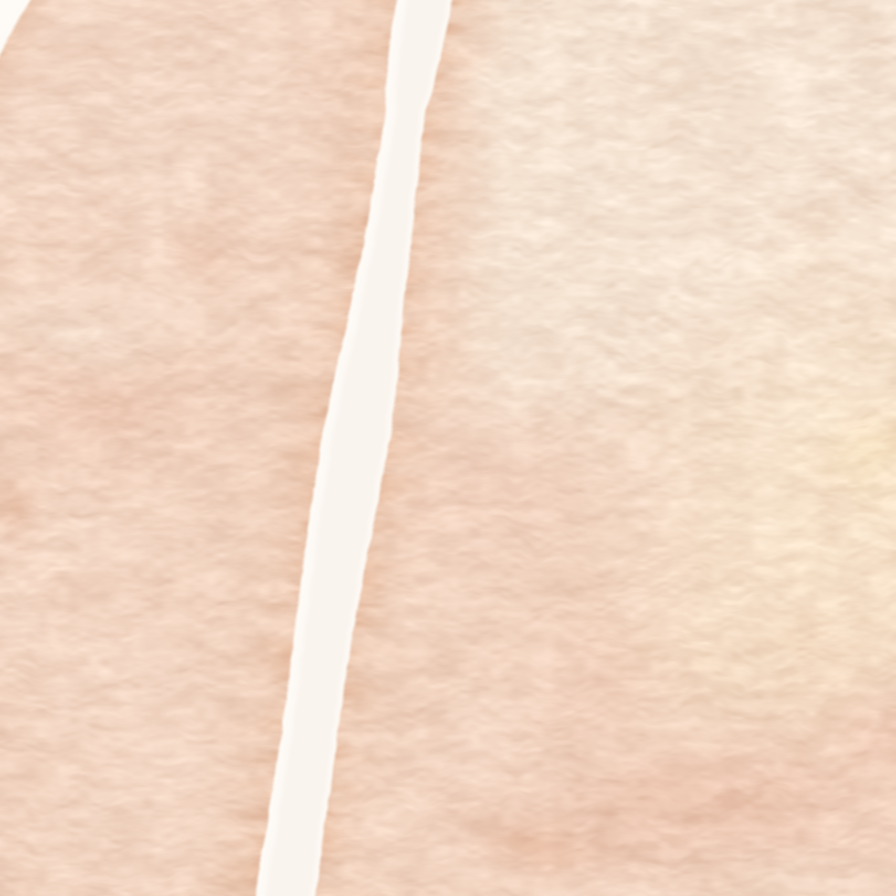
A WebGL 1 fragment shader for this texture:

```glsl
precision highp float;
// Peach watercolour washes on ribbed paper, split by a pale slanting gap.
uniform vec2 u_resolution;

float hash(vec2 p) {
  return fract(sin(dot(p, vec2(127.1, 311.7))) * 43758.545);
}

float noise(vec2 p) {
  vec2 cell = floor(p);
  vec2 f = fract(p);
  f = f * f * (3.0 - 2.0 * f);
  float low = mix(hash(cell), hash(cell + vec2(1.0, 0.0)), f.x);
  float high = mix(hash(cell + vec2(0.0, 1.0)), hash(cell + 1.0), f.x);
  return mix(low, high, f.y);
}

float fbm(vec2 p) {
  float sum = 0.0;
  float gain = 0.5;
  for (int i = 0; i < 4; i++) {
    sum += gain * noise(p);
    p = p * 2.03 + vec2(17.3, 9.1);
    gain *= 0.5;
  }
  return sum / 0.9375;
}

// Sideways shift gained while y rises from y0 to y1.
float bend(float y, float y0, float y1, float shift) {
  return shift * clamp((y - y0) / (y1 - y0), 0.0, 1.0);
}

float leftEdge(float y) {
  return 0.285 + bend(y, 0.0, 0.22, 0.035) + bend(y, 0.22, 0.388, 0.020)
    + bend(y, 0.388, 0.518, 0.021) + bend(y, 0.518, 0.74, 0.047)
    + bend(y, 0.74, 0.87, 0.022) + bend(y, 0.87, 0.935, 0.002)
    + bend(y, 0.935, 1.0, 0.011);
}

float rightEdge(float y) {
  return 0.352 + bend(y, 0.0, 0.284, 0.039) + bend(y, 0.284, 0.388, 0.021)
    + bend(y, 0.388, 0.515, 0.024) + bend(y, 0.515, 0.766, 0.027)
    + bend(y, 0.766, 0.87, 0.011) + bend(y, 0.87, 0.935, 0.019)
    + bend(y, 0.935, 1.0, 0.011);
}

// Soft elliptical stain laid over a colour.
vec3 stain(vec3 base, vec2 p, vec2 centre, vec2 radius, vec3 tint, float amount) {
  vec2 d = (p - centre) / radius;
  return mix(base, tint, amount * exp(-dot(d, d)));
}

vec3 washes(vec2 p) {
  vec3 peach = vec3(0.946, 0.832, 0.756);
  vec3 cream = vec3(0.960, 0.888, 0.822);
  vec3 honey = vec3(0.966, 0.882, 0.780);
  vec3 rose = vec3(0.920, 0.755, 0.670);
  vec3 clay = vec3(0.900, 0.725, 0.625);

  float rightSide = smoothstep(0.43, 0.58, p.x);
  float upper = smoothstep(0.34, 0.66, p.y + 0.35 * (p.x - 0.6));
  vec3 color = mix(peach, cream, rightSide * upper);

  color = stain(color, p, vec2(0.98, 0.42), vec2(0.25, 0.24), honey, 0.85);
  color = stain(color, p, vec2(0.97, 0.50), vec2(0.05, 0.04), vec3(0.96, 0.87, 0.72), 0.5);
  color = stain(color, p, vec2(0.84, 0.28), vec2(0.12, 0.08), honey, 0.5);
  color = stain(color, p, vec2(0.15, 0.89), vec2(0.20, 0.14), vec3(0.95, 0.85, 0.785), 0.6);
  color = stain(color, p, vec2(0.08, 0.63), vec2(0.14, 0.04), cream, 0.5);
  color = stain(color, p, vec2(0.12, 0.55), vec2(0.12, 0.06), rose, 0.45);
  color = stain(color, p, vec2(0.00, 0.44), vec2(0.03, 0.03), clay, 0.6);
  color = stain(color, p, vec2(0.23, 0.72), vec2(0.03, 0.03), clay, 0.35);
  color = stain(color, p, vec2(0.58, 0.46), vec2(0.14, 0.08), rose, 0.35);
  color = stain(color, p, vec2(0.68, 0.25), vec2(0.08, 0.08), rose, 0.40);
  color = stain(color, p, vec2(0.80, 0.09), vec2(0.20, 0.06), rose, 0.65);
  color = stain(color, p, vec2(0.60, 0.06), vec2(0.07, 0.03), clay, 0.75);
  color = stain(color, p, vec2(1.00, 0.18), vec2(0.09, 0.05), rose, 0.65);
  return stain(color, p, vec2(0.90, 0.01), vec2(0.14, 0.03), cream, 0.35);
}

// Short, wavy, nearly level fibres, centred on zero.
float ribs(vec2 p) {
  p.y += 0.016 * fbm(p * 13.0) + 0.005 * noise(p * 45.0);
  float coarse = fbm(p * vec2(28.0, 80.0)) - 0.5;
  float fine = noise(p * vec2(85.0, 190.0)) - 0.5;
  return 0.105 * coarse + 0.046 * fine;
}

void main() {
  vec2 uv = gl_FragCoord.xy / u_resolution;
  float soft = 0.0028;

  // Pigment, with mottling and paper relief
  vec2 drift = vec2(fbm(uv * 8.0), fbm(uv * 8.0 + 31.0)) - 0.5;
  vec3 color = washes(uv + 0.06 * drift);
  color += (fbm(uv * vec2(11.0, 15.0)) - 0.5) * vec3(0.025, 0.045, 0.055);

  // Signed distances: positive inside the bare paper
  float ragged = 0.005 * (fbm(uv * vec2(15.0, 50.0)) - 0.5);
  float fromLeft = uv.x - leftEdge(uv.y) + ragged;
  float fromRight = rightEdge(uv.y) - uv.x + ragged;
  float gap = min(fromLeft, fromRight);
  float corner = (1.0 - uv.x / 0.034 - (1.0 - uv.y) / 0.060) * 0.028 + ragged;

  // Pigment pooled in level streaks beside the bare paper
  float streak = smoothstep(0.25, 0.75, fbm(uv * vec2(22.0, 65.0) + 5.0));
  float pool = exp(min(gap, 0.0) / 0.032) * (0.25 + 0.65 * streak);
  pool = max(pool, 0.5 * exp(min(corner, 0.0) / 0.015));
  color = mix(color, vec3(0.905, 0.735, 0.625), pool);
  color += ribs(uv) * vec3(0.75, 1.0, 1.1);

  // Bare paper, its rim broader on the left
  float bare = max(gap, corner);
  float rim = max(1.0 - smoothstep(0.003, 0.018, fromLeft),
    0.7 * (1.0 - smoothstep(0.001, 0.011, fromRight)));
  vec3 paper = mix(vec3(0.980, 0.955, 0.932), vec3(0.995, 0.984, 0.965), rim);
  color = mix(color, paper, smoothstep(-soft, soft, bare));
  gl_FragColor = vec4(clamp(color, 0.0, 1.0), 1.0);
}
```
